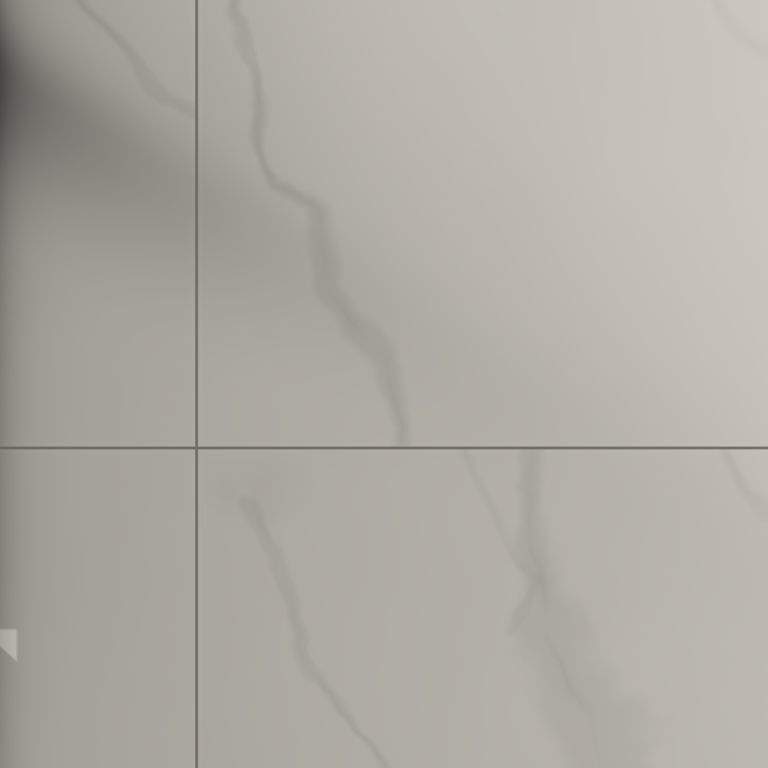
This texture is drawn by a Shadertoy shader. Its source:

```glsl
// Large polished marble tiles with thin grout, faint grey veins and soft diagonal light.

const vec2 GRID_CORNER = vec2(0.256, 0.4167);
const vec2 TILE_PITCH = vec2(0.9, 0.7);
const float GROUT_HALF_WIDTH = 0.0017;
const vec3 STONE_TINT = vec3(1.0, 0.98, 0.937);
const vec3 GROUT_COLOR = vec3(0.40, 0.39, 0.36);

float hash(vec2 p) {
    p = fract(p * vec2(0.1031, 0.1137));
    p += dot(p, p.yx + 33.33);
    return fract((p.x + p.y) * p.x * 7.31);
}

float noise(vec2 p) {
    vec2 i = floor(p), f = fract(p);
    f = f * f * (3.0 - 2.0 * f);
    return mix(mix(hash(i), hash(i + vec2(1, 0)), f.x),
               mix(hash(i + vec2(0, 1)), hash(i + vec2(1, 1)), f.x), f.y);
}

float fbm(vec2 p) {
    float sum = 0.0, amplitude = 0.5;
    for (int i = 0; i < 5; i++) {
        sum += amplitude * noise(p);
        p = mat2(1.6, 1.2, -1.2, 1.6) * p + 7.3;
        amplitude *= 0.5;
    }
    return sum;
}

float segmentDistance(vec2 p, vec2 a, vec2 b) {
    vec2 pa = p - a, ba = b - a;
    return length(pa - ba * clamp(dot(pa, ba) / dot(ba, ba), 0.0, 1.0));
}

// Fine dark core inside a broad, cloudy halo, along a path of three segments
float vein(vec2 p, vec2 a, vec2 b, vec2 c, vec2 d, float halo, float cloud) {
    float dist = min(segmentDistance(p, a, b),
                 min(segmentDistance(p, b, c), segmentDistance(p, c, d)));
    float core = exp(-dist / 0.0045) * smoothstep(0.2, 0.65, cloud);
    float body = smoothstep(halo, halo * 0.25, dist + (cloud - 0.5) * halo);
    return 0.5 * core + 0.6 * body;
}

// Veins belong to single tiles, so each set stops at the grout
float veins(vec2 uv, vec2 tile) {
    vec2 drift = vec2(fbm(uv * 9.0 + 3.0), fbm(uv * 9.0 + 21.0)) - 0.48;
    vec2 p = uv + 0.055 * drift;
    float cloud = fbm(uv * 16.0 + 40.0);
    if (tile.x < 0.0) {
        return tile.y < 0.0 ? 0.0 : 0.8 * vein(p, vec2(0.08, 1.01), vec2(0.14, 0.95),
            vec2(0.19, 0.90), vec2(0.26, 0.86), 0.014, cloud);
    }
    if (tile.y < 0.0) {
        float left = vein(p, vec2(0.33, 0.36), vec2(0.36, 0.26),
            vec2(0.40, 0.12), vec2(0.50, -0.02), 0.013, cloud);
        float patchBody = smoothstep(0.08, 0.02, length((p - vec2(0.335, 0.37)) * vec2(0.9, 1.3)));
        float broad = vein(p, vec2(0.685, 0.43), vec2(0.705, 0.25),
            vec2(0.74, 0.11), vec2(0.81, -0.03), 0.02 + 0.05 * smoothstep(0.36, 0.08, uv.y), cloud);
        float branch = vein(p, vec2(0.61, 0.42), vec2(0.655, 0.32),
            vec2(0.70, 0.25), vec2(0.67, 0.18), 0.012, cloud);
        float corner = vein(p, vec2(0.94, 0.42), vec2(0.96, 0.37),
            vec2(0.99, 0.34), vec2(1.03, 0.33), 0.012, cloud);
        return 0.75 * left + 0.6 * patchBody * cloud + broad + 0.4 * branch + 0.6 * corner;
    }
    float upper = vein(p, vec2(0.295, 1.02), vec2(0.335, 0.86),
        vec2(0.36, 0.77), vec2(0.41, 0.73), 0.014, cloud);
    float lower = vein(p, vec2(0.41, 0.73), vec2(0.425, 0.63),
        vec2(0.51, 0.53), vec2(0.53, 0.41), 0.022, cloud);
    float corner = vein(p, vec2(0.92, 1.02), vec2(0.95, 0.98),
        vec2(0.98, 0.95), vec2(1.03, 0.92), 0.016, cloud);
    return max(upper, lower) + 0.4 * corner;
}

// Window glow at the right, slanted shadow at the upper left, dark left edge
float lighting(vec2 uv) {
    float glow = 0.055 * smoothstep(0.85, 1.4, uv.y + 0.65 * uv.x);
    float offset = uv.y - (0.9 - 0.6 * uv.x);
    float spread = offset > 0.0 ? 0.07 : 0.12;
    float shadow = 0.17 * exp(-uv.x / 0.24 - offset * offset / (spread * spread));
    float dimCorner = 0.05 * exp(-uv.x / 0.25) * smoothstep(0.5, 0.9, uv.y);
    float edge = 0.15 * exp(-uv.x / 0.026) * mix(0.75, 1.0, uv.y);
    return 0.64 + 0.1 * uv.x + glow - shadow - dimCorner - edge;
}

// Small slanted reflection on the left edge
float glint(vec2 uv, float px) {
    float lowerEdge = 0.157 - 0.9 * uv.x;
    return smoothstep(0.023 + px, 0.021 - px, uv.x)
         * smoothstep(lowerEdge - px, lowerEdge + 0.003 + px, uv.y)
         * smoothstep(0.182 + px, 0.179 - px, uv.y);
}

void mainImage(out vec4 fragColor, in vec2 fragCoord) {
    vec2 uv = fragCoord / iResolution.xy;
    float px = 1.0 / iResolution.y;
    vec2 cell = (uv - GRID_CORNER) / TILE_PITCH;
    vec2 tile = floor(cell);
    vec2 seam = abs(fract(cell + 0.5) - 0.5) * TILE_PITCH;
    float seamDistance = min(seam.x, seam.y);

    // Polished stone
    float shade = lighting(uv) + 0.018 * (fbm(uv * 4.0 + tile * 9.0) - 0.48);
    shade -= 0.055 * veins(uv, tile);
    shade += 0.13 * glint(uv, px);
    shade += 0.012 * exp(-abs(seamDistance - 0.005) / 0.0015);

    // Grout
    float grout = smoothstep(GROUT_HALF_WIDTH + px, GROUT_HALF_WIDTH - px, seamDistance);
    vec3 color = mix(STONE_TINT * shade, GROUT_COLOR, 0.9 * grout);
    fragColor = vec4(color, 1.0);
}
```
